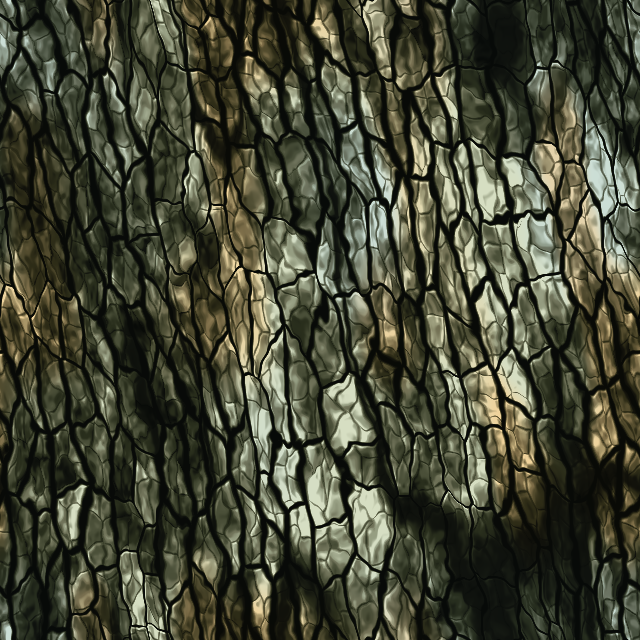
Give the GLSL for this texture, as a WebGL 2 fragment shader.

```glsl
#version 300 es
precision highp float;
// Rough tree bark: leaning plates split by dark furrows, with flaky lit grain.

uniform vec2 u_resolution;
out vec4 fragColor;

const float LEAN = 1.0 / 6.0;           // sideways drift per canvas height
const vec2 PLATES = vec2(24.0, 9.0);    // cell counts; x is a multiple of 6
const vec2 FLAKES = vec2(48.0, 21.0);
const vec2 LIGHT = vec2(-0.0022, 0.0032);

vec2 hash(vec2 id, float seed) {
    vec3 q = fract(vec3(id.xyx + seed * 17.3) * vec3(0.1031, 0.1030, 0.0973));
    q += dot(q, q.yzx + 33.33);
    return fract((q.xx + q.yz) * q.zy);
}

// Wraps a cell of the leaning lattice back into one tile.
vec2 wrapCell(vec2 id, vec2 cells) {
    float turns = floor((id.y + 0.5) / cells.y);
    id -= turns * vec2(cells.x * LEAN, cells.y);
    id.x -= cells.x * floor((id.x + 0.5) / cells.x);
    return floor(id + 0.5);
}

vec2 toLattice(vec2 p, vec2 cells) {
    return vec2(p.x + p.y * LEAN, p.y) * cells;
}

float noise(vec2 p, vec2 cells, float seed) {
    vec2 g = toLattice(p, cells), i = floor(g), f = g - i;
    f = f * f * (3.0 - 2.0 * f);
    float a = hash(wrapCell(i, cells), seed).x;
    float b = hash(wrapCell(i + vec2(1, 0), cells), seed).x;
    float c = hash(wrapCell(i + vec2(0, 1), cells), seed).x;
    float d = hash(wrapCell(i + vec2(1, 1), cells), seed).x;
    return mix(mix(a, b, f.x), mix(c, d, f.x), f.y);
}

vec2 siteOffset(vec2 id, vec2 cells, float seed) {
    return 0.1 + 0.8 * hash(wrapCell(id, cells), seed);
}

// x: distance to the cell border in canvas units, y: random value of the cell.
vec2 cellular(vec2 p, vec2 cells, float seed) {
    vec2 g = toLattice(p, cells), i = floor(g), f = g - i;
    vec2 home = vec2(0), nearest = vec2(9);
    for (int y = -1; y <= 1; y++)
    for (int x = -1; x <= 1; x++) {
        vec2 o = vec2(x, y);
        vec2 r = o + siteOffset(i + o, cells, seed) - f;
        if (dot(r, r) < dot(nearest, nearest)) { nearest = r; home = o; }
    }
    float border = 1.0;
    for (int y = -2; y <= 2; y++)
    for (int x = -2; x <= 2; x++) {
        vec2 o = home + vec2(x, y);
        vec2 r = o + siteOffset(i + o, cells, seed) - f;
        vec2 gap = r - nearest;
        if (dot(gap, gap) < 0.0001) continue;
        vec2 n = normalize(gap);
        float d = dot(0.5 * (r + nearest), n) / length(n * cells);
        border = min(border, d * (1.0 + 0.5 * n.y * n.y));
    }
    return vec2(border, hash(wrapCell(i + home, cells), seed + 5.0).y);
}

// Bends the straight lattice into wavering, ragged lines.
vec2 warp(vec2 p) {
    vec2 bend = vec2(noise(p, vec2(6, 3), 1.0), noise(p, vec2(6, 4), 2.0)) - 0.5;
    vec2 sway = vec2(noise(p, vec2(30, 16), 3.0), noise(p, vec2(30, 16), 4.0)) - 0.5;
    vec2 fray = vec2(noise(p, vec2(96, 60), 5.0), noise(p, vec2(96, 60), 6.0)) - 0.5;
    return p + 0.05 * bend + vec2(0.016, 0.024) * sway + vec2(0.006, 0.009) * fray;
}

float grain(vec2 p) {
    return 0.35 * noise(p, vec2(42, 18), 11.0)
         + 0.35 * noise(p, vec2(84, 42), 12.0)
         + 0.30 * noise(p, vec2(168, 90), 13.0);
}

// Brightness rank of the bark surface: 0 in deep cracks, 1 on bare ridges.
float surface(vec2 p) {
    vec2 plate = cellular(p, PLATES, 21.0);
    vec2 flake = cellular(p, FLAKES, 22.0);
    float crackWidth = mix(0.0015, 0.0100, noise(p, vec2(12, 5), 23.0));
    float raised = smoothstep(0.2, 1.2, plate.x / crackWidth);
    float intact = smoothstep(0.0, 0.0035, flake.x);
    float furrow = 1.0 - smoothstep(0.01, 0.08, abs(noise(p, vec2(12, 2), 24.0) - 0.5));
    furrow *= smoothstep(0.4, 0.6, noise(p, vec2(6, 3), 25.0));
    float shade = 0.6 * noise(p, vec2(6, 3), 26.0) + 0.4 * noise(p, vec2(18, 5), 27.0);
    float tone = 0.72 + 0.22 * (plate.y - 0.5) + 0.28 * (flake.y - 0.5)
               + 1.05 * (grain(p) - 0.5) + 0.75 * (shade - 0.5);
    return tone * raised * mix(0.7, 1.0, intact) * (1.0 - 0.75 * furrow);
}

// Colour ramp from crack black through olive to pale lichen grey.
vec3 barkColour(float rank) {
    vec3 c = mix(vec3(0.03, 0.04, 0.03), vec3(0.06, 0.07, 0.05), smoothstep(0.0, 0.15, rank));
    c = mix(c, vec3(0.16, 0.18, 0.11), smoothstep(0.15, 0.41, rank));
    c = mix(c, vec3(0.29, 0.31, 0.22), smoothstep(0.41, 0.61, rank));
    c = mix(c, vec3(0.44, 0.45, 0.35), smoothstep(0.61, 0.78, rank));
    c = mix(c, vec3(0.59, 0.62, 0.51), smoothstep(0.78, 0.91, rank));
    return mix(c, vec3(0.84, 0.87, 0.76), smoothstep(0.91, 1.08, rank));
}

void main() {
    vec2 p = warp(gl_FragCoord.xy / u_resolution);
    float height = surface(p);
    float relief = height - surface(p + LIGHT);
    vec3 colour = barkColour(height + 0.35 * relief);

    // Patches of brown wood and cool grey lichen.
    float warm = smoothstep(0.5, 0.8, noise(p, vec2(12, 4), 31.0));
    float cool = smoothstep(0.5, 0.8, noise(p, vec2(6, 3), 32.0));
    colour *= mix(vec3(1), vec3(1.12, 0.95, 0.80), warm);
    colour *= mix(vec3(1), vec3(0.95, 1.00, 1.10), cool);
    fragColor = vec4(colour, 1.0);
}
```
